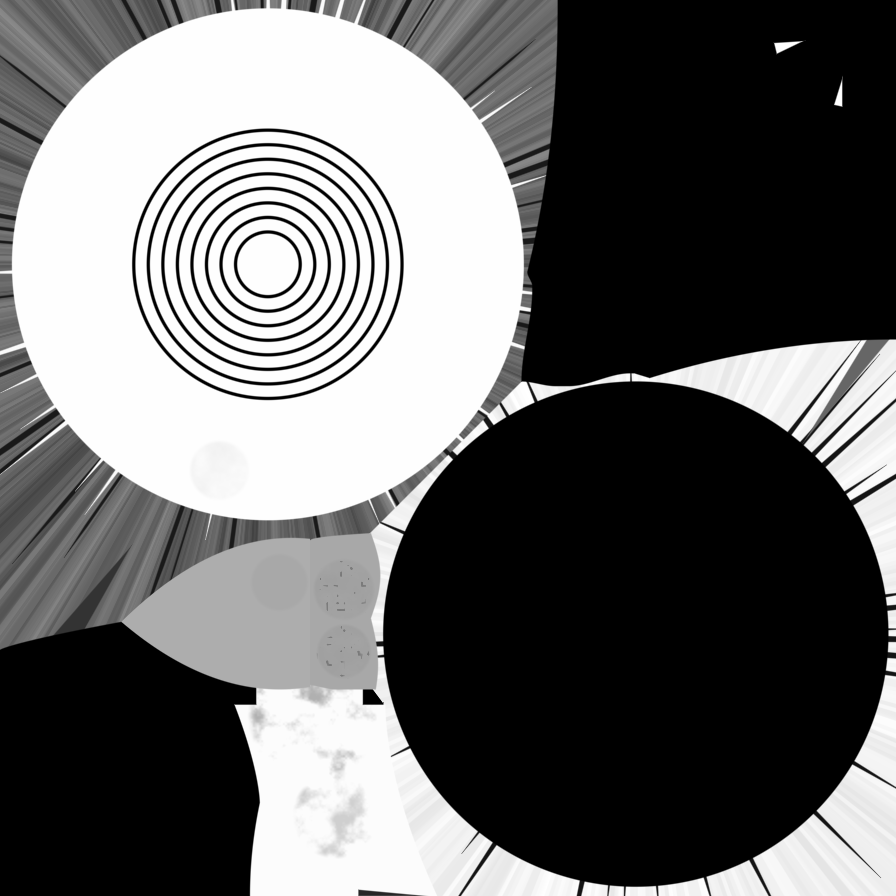
Write a three.js fragment shader that draws this texture map.

```glsl
#define EDGE 0.001
#define TAU 6.2831853
#define LIGHT_CENTER vec2(0.299, 0.705)
#define LIGHT_RADIUS 0.2857
#define DARK_CENTER vec2(0.7096, 0.2923)
#define DARK_RADIUS 0.282
#define RING_INNER 0.0361
#define RING_STEP 0.01623
#define RING_COUNT 8.0
#define RING_HALF_WIDTH 0.0018

varying vec2 vUv;

float hash(vec2 p) {
  return fract(sin(dot(p, vec2(127.1, 311.7))) * 43758.545);
}

float noise(vec2 p) {
  vec2 i = floor(p), f = fract(p);
  f = f * f * (3.0 - 2.0 * f);
  return mix(mix(hash(i), hash(i + vec2(1, 0)), f.x),
             mix(hash(i + vec2(0, 1)), hash(i + vec2(1, 1)), f.x), f.y);
}

float fbm(vec2 p) {
  float sum = 0.0, amp = 0.5;
  for (int i = 0; i < 4; i++) {
    sum += amp * noise(p);
    p *= 2.1;
    amp *= 0.5;
  }
  return sum;
}

float cover(float d) { return smoothstep(-EDGE, EDGE, d); }

float ramp(float a, float b, float x) { return clamp((x - a) / (b - a), 0.0, 1.0); }

float cross2(vec2 a, vec2 b) { return a.x * b.y - a.y * b.x; }

float side(vec2 p, vec2 a, vec2 b) { return cross2(b - a, p - a) / length(b - a); }

float triangle(vec2 p, vec2 a, vec2 b, vec2 c) {
  float s = sign(cross2(b - a, c - a));
  return cover(min(s * side(p, a, b), min(s * side(p, b, c), s * side(p, c, a))));
}

// Angular bands and thin spikes around a disc
float streaks(float turn, float count, float seed) {
  float x = turn * count, i = floor(x);
  return mix(hash(vec2(i, seed)), hash(vec2(mod(i + 1.0, count), seed)),
             smoothstep(0.3, 0.7, fract(x)));
}

float needles(float turn, float r, float start, float count, float chance, float seed) {
  float x = turn * count, i = floor(x);
  float size = hash(vec2(i, seed + 1.0));
  float reach = start + 0.03 + 0.2 * size * size;
  float halfWidth = 0.0024 * (0.4 + size) * ramp(reach, start, r);
  float offset = abs(fract(x) - 0.3 - 0.4 * size) / count * TAU * r;
  return step(hash(vec2(i, seed)), chance) * cover(halfWidth - offset) * step(r, reach);
}

float turnAround(vec2 q) { return fract(atan(q.y, q.x) / TAU + 1.0); }

float grayRays(vec2 q) {
  float a = turnAround(q), r = length(q);
  float v = 0.24 + 0.13 * streaks(a, 70.0, 1.0) + 0.12 * streaks(a, 260.0, 2.0)
          + 0.09 * streaks(a, 900.0, 3.0);
  v = mix(v, 0.1, needles(a, r, LIGHT_RADIUS + 0.07, 120.0, 0.3, 5.0));
  return mix(v, 0.98, needles(a, r, LIGHT_RADIUS, 90.0, 0.2, 8.0));
}

float paleRays(vec2 q) {
  float a = turnAround(q), r = length(q);
  float v = 0.89 + 0.06 * streaks(a, 90.0, 11.0) + 0.06 * streaks(a, 420.0, 12.0);
  return mix(v, 0.08, needles(a, r, DARK_RADIUS, 100.0, 0.42, 14.0));
}

// Black panel at the upper right
float upperPanel(vec2 p) {
  float drop = 0.6966 - p.y;
  float left = drop < 0.0
    ? 0.6224 - 0.0339 * pow((1.0 - p.y) / 0.3034, 2.2)
    : 0.5885 + 0.0055 * smoothstep(0.0, 0.016, drop) - 0.012 * smoothstep(0.02, 0.122, drop);
  float t = (1.0 - p.x) / 0.2747;
  float bottom = p.x > 0.7253
    ? 0.6211 - 0.043 * t * t
    : 0.5742 - 0.0052 * smoothstep(0.582, 0.62, p.x)
      + 0.0143 * smoothstep(0.635, 0.703, p.x) - 0.0053 * ramp(0.708, 0.7253, p.x);
  return cover(min(p.x - left, p.y - bottom));
}

// Black panel at the lower left
float lowerPanel(vec2 p) {
  float top = p.x < 0.1354
    ? 0.2747 + 0.0313 * pow(p.x / 0.1354, 0.8)
    : 0.306 - 0.074 * ramp(0.1354, 0.415, p.x) - 0.016 * ramp(0.415, 0.427, p.x);
  return cover(min(top - p.y, 0.428 - p.x));
}

float whiteColumn(vec2 p) {
  float t = p.y / 0.104;
  float left = t > 1.0 ? 0.29 - 0.0283 * pow((p.y - 0.104) / 0.1095, 1.5) : 0.279 + 0.011 * t * t;
  float right = 0.43 + 0.058 * pow(max(1.0 - p.y / 0.2135, 0.0), 1.7);
  float body = min(min(p.x - left, right - p.x), 0.2135 - p.y);
  float neck = min(min(p.x - 0.286, 0.405 - p.x), min(0.24 - p.y, p.y - 0.2));
  return cover(max(body, neck));
}

float grayLeaf(vec2 p) {
  float u = 1.0 - (p.x - 0.1354) / 0.19, d = 1.0 - (p.x - 0.1354) / 0.177;
  bool lobe = p.x > 0.3464;
  float top = lobe ? 0.397 + 0.008 * sqrt(ramp(0.3464, 0.414, p.x)) : 0.306 + 0.0937 * (1.0 - u * u);
  float bottom = lobe ? 0.2305 + 0.005 * ramp(0.371, 0.3464, p.x) : 0.306 - 0.0755 * (1.0 - d * d);
  float right = p.y > 0.31 ? 0.414 + 0.0105 * sin(3.1416 * ramp(0.31, 0.405, p.y))
                           : 0.414 + 0.008 * sin(2.4 * ramp(0.31, 0.2305, p.y));
  return cover(min(min(top - p.y, p.y - bottom), min(p.x - 0.1354, right - p.x)));
}

float spot(vec2 p, vec2 c, float r) { return smoothstep(r, r * 0.85, length(p - c)); }

float leafShade(vec2 p) {
  float cheeks = spot(p, vec2(0.384, 0.342), 0.036) + spot(p, vec2(0.384, 0.273), 0.032);
  float v = 0.68 - 0.02 * step(0.3464, p.x) - 0.03 * cheeks * (0.5 + fbm(p * 60.0));
  v -= 0.02 * spot(p, vec2(0.312, 0.35), 0.034);
  return v - 0.15 * cheeks * smoothstep(0.83, 0.92, noise(p * 260.0));
}

void main() {
  vec2 p = vUv;
  vec2 fromLight = p - LIGHT_CENTER, fromDark = p - DARK_CENTER;

  // Two ray fields meeting on a diagonal
  float gray = grayRays(fromLight);
  gray = mix(gray, 0.2, triangle(p, vec2(0.146, 0.39), vec2(0.05, 0.28), vec2(0.09, 0.29)));
  float pale = paleRays(fromDark);
  pale = mix(pale, 0.4, triangle(p, vec2(0.898, 0.508), vec2(1.0, 0.63), vec2(0.97, 0.625)));
  float v = mix(gray, pale, cover((p.x - p.y - 0.008) * 0.7071));

  // Panels, flecks and the stacked shapes
  v = mix(v, 0.0, max(upperPanel(p), lowerPanel(p)));
  v = mix(v, 1.0, triangle(p, vec2(0.864, 0.952), vec2(0.896, 0.954), vec2(0.867, 0.94)));
  v = mix(v, 1.0, triangle(p, vec2(0.94, 0.912), vec2(0.931, 0.883), vec2(0.94, 0.881)));
  float smudge = spot(p, vec2(0.35, 0.2), 0.075) + 0.6 * spot(p, vec2(0.375, 0.09), 0.05);
  float column = 0.99 - 0.3 * smudge * smoothstep(0.45, 0.8, fbm(p * 45.0));
  v = mix(v, column, whiteColumn(p));
  v = mix(v, 0.15, triangle(p, vec2(0.4, 0.0), vec2(0.4, 0.007), vec2(0.475, 0.0)));
  v = mix(v, leafShade(p), grayLeaf(p));

  // Discs and concentric rings
  float r = length(fromLight);
  float ring = clamp(floor((r - RING_INNER) / RING_STEP + 0.5), 0.0, RING_COUNT - 1.0);
  float line = cover(RING_HALF_WIDTH - abs(r - RING_INNER - ring * RING_STEP));
  float disc = 0.995 - 0.08 * spot(p, vec2(0.245, 0.475), 0.035) * fbm(p * 40.0);
  v = mix(v, disc * (1.0 - line), cover(LIGHT_RADIUS - r));
  v = mix(v, 0.0, cover(DARK_RADIUS - length(fromDark)));
  gl_FragColor = vec4(vec3(v), 1.0);
}
```
